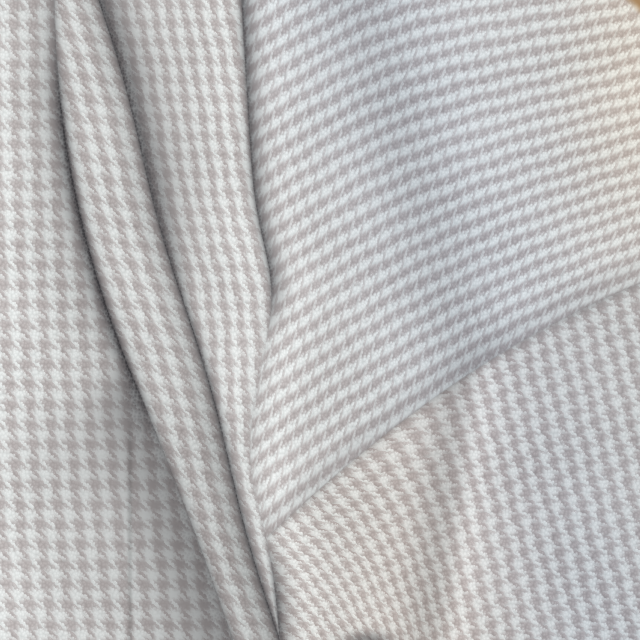
Write a three.js fragment shader that draws this texture.

```glsl
// Soft houndstooth cloth in five draped panels: two hanging folds, a gathered
// strip, a sleeve and its cuff. Each panel bends its own weave coordinates;
// a 2/2 twill switches between warp and weft bands, then creases shade it.
varying vec2 vUv;

// Blurred alternating bands, one light and one dark per unit
float bands(float x) {
  return smoothstep(-0.95, 0.95, sin(6.2832 * x));
}

// Houndstooth: twill diagonals choose warp or weft; the biases strengthen
// continuous columns or rows, and lean sets the direction of the diagonals
float houndstooth(vec2 p, float lean, float columnBias, float rowBias) {
  float warp = bands(p.x);
  float weft = bands(p.y);
  float twill = bands(2.0 * (p.x + lean * p.y) + 0.12);
  float tooth = mix(weft, warp, twill);
  return mix(mix(tooth, warp, columnBias), weft, rowBias);
}

vec2 hash2(vec2 p) {
  return fract(sin(vec2(dot(p, vec2(127.1, 311.7)), dot(p, vec2(269.5, 183.3)))) * 4375.85);
}

// Distance to the nearest scattered fibre tuft
float cellular(vec2 p) {
  vec2 cell = floor(p);
  vec2 f = fract(p);
  float nearest = 1.0;
  for (int j = -1; j <= 1; j++) {
    for (int i = -1; i <= 1; i++) {
      vec2 o = vec2(float(i), float(j));
      nearest = min(nearest, length(o + hash2(cell + o) - f));
    }
  }
  return nearest;
}

// Shadow falling off at different rates on the two sides of a fold
float crease(float d, float leftWidth, float rightWidth) {
  return exp(-abs(d) / mix(leftWidth, rightWidth, smoothstep(-0.002, 0.002, d)));
}

float bump(float x, float centre, float width) {
  float d = (x - centre) / width;
  return exp(-d * d);
}

float side(float d) {
  return smoothstep(-0.0025, 0.0025, d);
}

void main() {
  float x = vUv.x;
  float y = vUv.y;
  float t = 1.0 - y;
  float fuzz = cellular(vUv * vec2(215.0, 195.0));
  vec2 wobble = 0.0012 * vec2(sin(y * 71.0 + 3.0 * sin(x * 43.0)), sin(x * 67.0 + 2.0 * sin(y * 51.0)));
  vec2 p = vUv + wobble + 0.003 * (fuzz - 0.5);

  // Fold lines, measured down from the top, and the cuff seam
  float late = max(t - 0.6, 0.0);
  float foldA = 0.085 + 0.35 * t * t - 0.45 * late * late;
  float foldB = 0.155 + 0.28 * t + 0.004 * sin(t * 13.0);
  float foldC = 0.378 + 0.06 * t + 0.02 * bump(t, 0.45, 0.1) - 0.03 * bump(t, 0.72, 0.13);
  float u = x - 0.43;
  float seam = y - (0.172 + 0.95 * u - 0.48 * u * u);
  float dA = x - foldA;
  float dB = x - foldB;
  float dC = x - foldC;
  float inA = side(dA);
  float inB = side(dB);
  float inC = side(dC);
  float inCuff = inC * side(-seam);

  // Weave of each panel, bent along its drape
  float weave = houndstooth(vec2(p.x - 0.06 * t * t, p.y) * vec2(33.0, 32.0), 1.0, 0.25, 0.0);
  weave = mix(weave, houndstooth(vec2(p.x - foldB, p.y + 0.15 * p.x) * vec2(36.0, 32.0), 1.0, 0.35, 0.0), inA);
  weave = mix(weave, houndstooth(vec2(p.x - 0.5 * (foldB + foldC), p.y) * vec2(43.0, 34.0), 1.0, 0.4, 0.0), inB);
  float row = p.y - (0.68 * u - 0.28 * u * u) * (1.1 - 0.25 * y);
  row = row * 32.5 + 7.0 * smoothstep(0.55, 1.05, x) * (row - 0.4);
  weave = mix(weave, houndstooth(vec2((p.x + 0.3 * p.y) * 42.0, row), -1.0, 0.0, 0.42), inC);
  float slant = mix(0.9, 0.25, smoothstep(0.45, 0.74, x));
  vec2 cuff = vec2(p.x + slant * (p.y - 0.2), p.y - 0.5 * p.x);
  weave = mix(weave, houndstooth(cuff * vec2(37.0, 34.0), 1.0, 0.35, 0.0), inCuff);

  // Yarn colours with uneven softness and fibre grain
  float patchy = sin(x * 17.0 + 2.0 * sin(y * 11.0)) * sin(y * 19.0 + x * 7.0);
  weave = mix(weave, 0.5, 0.05 + 0.05 * patchy);
  vec3 color = mix(vec3(0.7, 0.675, 0.67), vec3(0.875, 0.89, 0.885), weave);
  color += 0.1 * (0.42 - fuzz) + 0.012 * patchy;

  // Cool middle of the sleeve, warm right edge and lower cuff
  color += vec3(-0.03, -0.015, 0.01) * inC * bump(x + 0.35 * y, 0.93, 0.2);
  color += vec3(0.045, 0.02, -0.015) * smoothstep(0.82, 1.02, x) * smoothstep(0.45, 0.9, y);
  color += vec3(0.01, -0.008, -0.025) * inCuff * bump(x, 0.66, 0.2);
  color = mix(color, vec3(0.66, 0.53, 0.38), smoothstep(1.972, 1.995, x + y));

  // Broad light across rolls and cuff gathers
  float light = 1.0 + 0.06 * inC * bump(dC, 0.035, 0.035);
  light += 0.05 * (1.0 - inA) * bump(x, 0.0, 0.06) - 0.05 * (1.0 - inA) * bump(dA, -0.04, 0.05);
  light -= 0.12 * inA * (1.0 - inB) * bump(dB, -0.012, 0.025);
  light -= 0.08 * inA * (1.0 - inB) * smoothstep(0.45, 0.8, t);
  light += 0.04 * inB * (1.0 - inC) * bump(dC, -0.04, 0.03);
  light += inCuff * (0.06 * bump(x, 0.715 + 0.1 * y, 0.025) - 0.12 * bump(x, 0.665 + 0.12 * y, 0.04));
  light -= 0.05 * inCuff * smoothstep(0.72, 0.9, x);
  light -= 0.08 * inC * (1.0 - inCuff) * bump(x + 0.3 * y, 0.86, 0.07);
  light -= 0.13 * bump(x, 0.203, 0.004) * smoothstep(0.36, 0.3, y);

  // Deep creases, the open wedge and the seam
  float low = smoothstep(0.56, 0.72, t);
  float dark = crease(dA, mix(0.014, 0.1, low), 0.007) * mix(0.92, 0.5, low) * mix(0.4, 1.0, smoothstep(0.0, 0.22, t));
  dark = max(dark, crease(dB, 0.005, mix(0.03, 0.007, smoothstep(0.25, 0.5, t))) * 0.76);
  float open = 1.0 - smoothstep(0.42, 0.54, t) + smoothstep(0.8, 0.95, t);
  dark = max(dark, crease(dC, 0.005, 0.014) * (0.1 + 0.6 * open));
  dark = max(dark, inC * (0.18 * crease(seam, 0.007, 0.004) + 0.1 * bump(seam, 0.02, 0.025)));
  dark = max(dark, 0.5 * bump(length((vUv - vec2(0.575, 0.0)) * vec2(0.35, 1.0)), 0.0, 0.012));
  dark *= 1.15 - 0.4 * fuzz;

  gl_FragColor = vec4(mix(color * light, vec3(0.2, 0.195, 0.205), clamp(dark, 0.0, 0.92)), 1.0);
}
```
